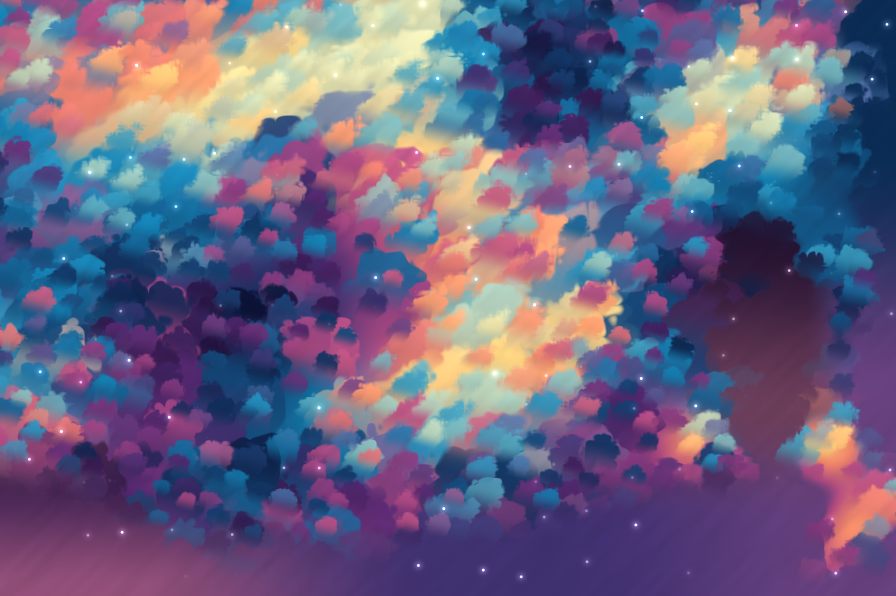
This background is drawn by a Shadertoy shader. Its source:

```glsl
// Painterly nebula: billowing, diagonally brushed clouds over a dusky starry sky.
#define LAYERS 6
#define FIRST_CELL 0.24
#define CELL_SHRINK 0.72
#define EDGE_SOFTNESS 0.0035
#define BILLOW 0.42
#define TONE_SPREAD 0.42
#define HUE_SPREAD 0.62
#define STAR_CELL 0.085
#define STROKE vec2(0.71, 0.704)
#define HARD_SIDE vec2(0.25, 0.97)

const vec3 COOL[5] = vec3[5](vec3(.04, .06, .19), vec3(.07, .22, .40), vec3(.08, .51, .70),
                             vec3(.55, .73, .71), vec3(.87, .86, .67));
const vec3 WARM[5] = vec3[5](vec3(.12, .06, .22), vec3(.34, .16, .44), vec3(.69, .29, .50),
                             vec3(.95, .54, .41), vec3(.99, .82, .48));

float hash(vec2 p) {
    vec3 q = fract(vec3(p.xyx) * 0.1031);
    q += dot(q, q.yzx + 33.33);
    return fract((q.x + q.y) * q.z);
}

float noise(vec2 p) {
    vec2 i = floor(p), f = fract(p);
    f = f * f * (3.0 - 2.0 * f);
    return mix(mix(hash(i), hash(i + vec2(1, 0)), f.x),
               mix(hash(i + vec2(0, 1)), hash(i + vec2(1, 1)), f.x), f.y);
}

// Coordinates along and across the brush direction
vec2 strokeFrame(vec2 d) {
    return vec2(dot(d, STROKE), dot(d, vec2(-STROKE.y, STROKE.x)));
}

float glow(vec2 p, float x, float y, float along, float across) {
    vec2 q = strokeFrame(p - vec2(x, y)) / vec2(along, across);
    return exp(-dot(q, q));
}

float ember(vec2 p) {
    return min(1.0, glow(p, 1.44, 0.12, 0.11, 0.055) + glow(p, 1.39, 0.25, 0.06, 0.06));
}

float tealBank(vec2 p) { return glow(p, 0.08, 0.42, 0.18, 0.15); }

// Large-scale light and shade of the cloud mass
float cloudLight(vec2 p) {
    float lit = 0.60 * glow(p, 0.42, 0.80, 0.27, 0.19) + 0.34 * glow(p, 0.12, 0.85, 0.17, 0.17)
              + 0.36 * glow(p, 0.68, 0.94, 0.18, 0.12) + 0.42 * glow(p, 0.76, 0.67, 0.14, 0.12)
              + 0.62 * glow(p, 0.84, 0.40, 0.28, 0.15) + 0.52 * glow(p, 1.25, 0.82, 0.18, 0.13)
              + 0.36 * glow(p, 1.16, 0.26, 0.07, 0.06) + 0.18 * tealBank(p) + 0.48 * ember(p);
    float shade = 0.30 * glow(p, 0.46, 0.57, 0.13, 0.15) + 0.18 * glow(p, 0.27, 0.45, 0.13, 0.17)
                + 0.12 * glow(p, 0.95, 0.93, 0.15, 0.12) + 0.16 * glow(p, 1.12, 0.55, 0.22, 0.09)
                + 0.10 * smoothstep(0.32, 0.15, p.y);
    return 0.30 + lit - shade;
}

vec3 cloudColor(vec2 p, float light, float toneRandom, float hueRandom) {
    float tone = light + (toneRandom - 0.5) * TONE_SPREAD + (noise(p * 7.0) - 0.5) * 0.28;
    float hue = 0.46 + (noise(p * 4.5 + 17.0) - 0.5) * 0.9 + (hueRandom - 0.5) * HUE_SPREAD
              + 0.5 * ember(p) - 0.4 * tealBank(p) + 0.2 * smoothstep(0.35, 0.12, p.y)
              + 0.16 * glow(p, 0.1, 0.85, 0.22, 0.2);
    float t = clamp(tone, 0.0, 0.999) * 4.0;
    int i = int(t);
    float f = fract(t);
    return mix(mix(COOL[i], COOL[i + 1], f), mix(WARM[i], WARM[i + 1], f), smoothstep(0.36, 0.66, hue));
}

// Smooth dusk behind the clouds, with a maroon column on the right
vec3 skyColor(vec2 p) {
    vec3 left = mix(vec3(.57, .31, .47), vec3(.21, .11, .30), smoothstep(0.0, 0.23, p.y));
    vec3 right = mix(vec3(.40, .25, .49), vec3(.04, .17, .33), smoothstep(0.35, 0.75, p.y));
    vec3 sky = mix(left, vec3(.25, .19, .44), smoothstep(0.2, 0.75, p.x));
    sky = mix(sky, right, smoothstep(0.95, 1.42, p.x));
    vec3 maroon = mix(vec3(.42, .24, .35), vec3(.14, .07, .19), smoothstep(0.30, 0.62, p.y));
    return mix(sky, maroon, smoothstep(1.43, 1.35, p.x) * smoothstep(0.12, 0.32, p.y));
}

// 1 where the sky is free of clouds
float openSky(vec2 p) {
    float base = 0.23 - 0.13 * smoothstep(0.05, 0.35, p.x) + 0.10 * smoothstep(0.6, 1.25, p.x);
    float below = smoothstep(base + 0.02, base - 0.04, p.y);
    float side = smoothstep(1.39, 1.43, p.x - 0.05 * exp(-pow((p.y - 0.55) / 0.1, 2.0)));
    vec2 q = (p - vec2(1.36 - 0.15 * p.y, 0.41)) / vec2(0.11, 0.23);
    float column = smoothstep(1.1, 0.85, length(q));
    return max(max(below, side), column) * (1.0 - smoothstep(0.25, 0.5, ember(p)));
}

float stars(vec2 p) {
    vec2 id = floor(p / STAR_CELL);
    vec2 at = 0.2 + 0.6 * vec2(hash(id + 3.1), hash(id + 8.7));
    float d = length(fract(p / STAR_CELL) - at) * STAR_CELL;
    float power = smoothstep(0.5, 1.0, hash(id + 21.0));
    return power * (smoothstep(0.0035, 0.001, d) + 0.25 * exp(-d * d / 0.00005));
}

void mainImage(out vec4 fragColor, in vec2 fragCoord) {
    vec2 p = fragCoord / iResolution.y;
    vec3 sky = skyColor(p);
    vec3 color = mix(cloudColor(p, cloudLight(p), 0.5, 0.5), sky, openSky(p));

    // Overlapping puffs: crisp billowed tops, fading undersides
    float cell = FIRST_CELL;
    for (int layer = 0; layer < LAYERS; layer++) {
        vec2 g = p / cell + float(layer) * 37.0;
        float bumps = abs(2.0 * noise(g * 3.0) - 1.0) + 0.5 * abs(2.0 * noise(g * 7.0) - 1.0);
        for (int row = 1; row >= -1; row--)
        for (int column = -1; column <= 1; column++) {
            vec2 id = floor(g) + vec2(column, row);
            vec2 center = id + 0.1 + 0.8 * vec2(hash(id), hash(id + 51.3));
            vec2 c = (center - float(layer) * 37.0) * cell;
            float light = cloudLight(c);
            float keep = step(hash(id + 77.7), mix(0.85, 0.5, clamp(light, 0.0, 1.0)));
            float size = mix(0.34, 0.5, hash(id + 13.9));
            float stretch = mix(1.1, 2.0, smoothstep(0.3, 0.8, light));
            vec2 d = g - center;
            float r = length(strokeFrame(d) / (size * vec2(stretch, 1.0))) - BILLOW * (bumps - 0.5);
            float soft = EDGE_SOFTNESS / (cell * size) * mix(1.0, 2.0, smoothstep(0.4, 0.9, light));
            float height = dot(d, HARD_SIDE) / size;
            float alpha = keep * smoothstep(soft, -soft, r - 1.0) * smoothstep(-1.1, 0.5, height);
            vec3 puff = cloudColor(c, light, hash(id + 5.5), hash(id + 91.1)) * (1.0 + 0.07 * height);
            color = mix(color, mix(puff, sky, openSky(c)), alpha * 0.92);
        }
        cell *= CELL_SHRINK;
    }

    // Fine brush grain and stars
    color *= 0.97 + 0.06 * noise(strokeFrame(p) * vec2(14.0, 90.0));
    color += stars(p) * vec3(.72, .68, .75);
    fragColor = vec4(clamp(color, 0.0, 1.0), 1.0);
}
```
